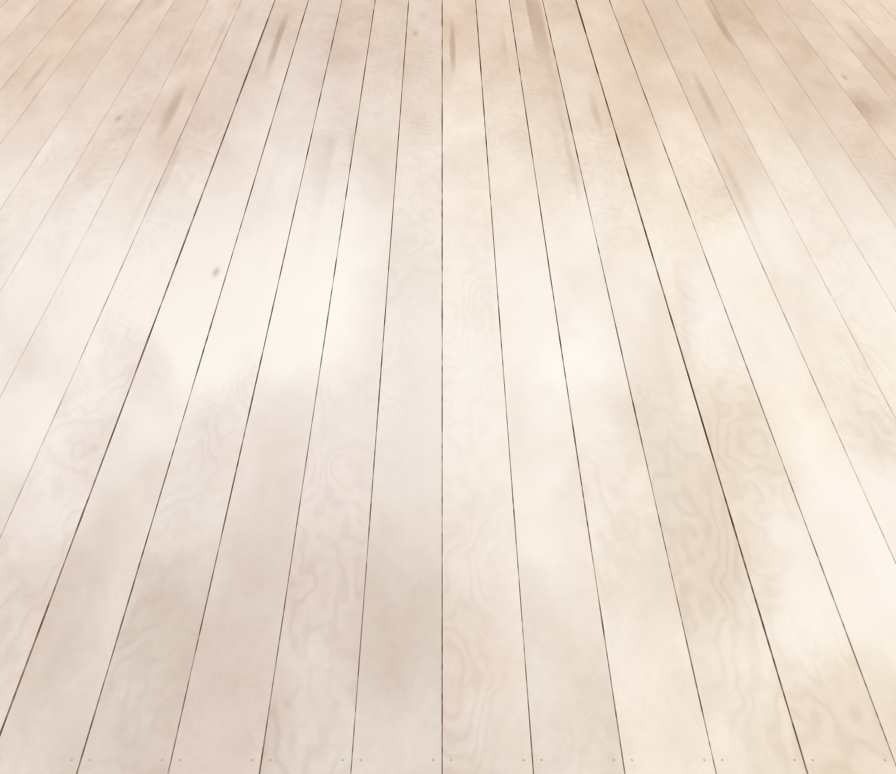
Reproduce this texture procedurally as a WebGL 2 fragment shader.

```glsl
#version 300 es
precision highp float;
// Pale wooden floorboards receding in perspective, with soft grain, glare and thin worn gaps.

#define CENTER_X 0.4935      // canvas x of the straight gap
#define NEAR_WIDTH 0.102     // board width at the bottom edge
#define FAR_WIDTH 0.0373     // board width at the top edge
#define GAP_HALF 0.00085     // half width of a near gap
#define GAP_SOFT 0.0005      // blur of the gap edges
#define GRAIN 0.034          // contrast of the growth rings
#define BLOTCH 0.19          // contrast of the cloudy stains
#define SPECKLE 0.026        // contrast of the fine wood pores
#define GLARE 0.95           // strength of the white reflections

uniform vec2 u_resolution;
out vec4 fragColor;

const vec3 CREAM = vec3(0.955, 0.898, 0.822);
const vec3 PINK  = vec3(0.922, 0.865, 0.832);
const vec3 TAN   = vec3(0.870, 0.770, 0.680);
const vec3 GREY  = vec3(0.825, 0.770, 0.710);
const vec3 WHITE = vec3(1.000, 0.978, 0.950);
const vec3 STAIN = vec3(0.640, 0.520, 0.430);
const vec3 GAP   = vec3(0.370, 0.295, 0.225);

float hash(vec2 p) {
  vec3 q = fract(p.xyx * vec3(0.1031, 0.1030, 0.0973));
  q += dot(q, q.yzx + 33.33);
  return fract((q.x + q.y) * q.z);
}

float noise(vec2 p) {
  vec2 i = floor(p), f = fract(p);
  f = f * f * (3.0 - 2.0 * f);
  return mix(mix(hash(i), hash(i + vec2(1, 0)), f.x),
             mix(hash(i + vec2(0, 1)), hash(i + vec2(1, 1)), f.x), f.y);
}

float fbm(vec2 p) {
  float sum = 0.0, amp = 0.5;
  for (int i = 0; i < 4; i++) {
    sum += amp * noise(p);
    p = p * 2.03 + 17.1;
    amp *= 0.5;
  }
  return sum;
}

void main() {
  vec2 uv = gl_FragCoord.xy / u_resolution;
  float aspect = u_resolution.y / u_resolution.x;
  float px = 1.0 / u_resolution.x;

  // Floor plane: x counts boards, depth runs along them
  float width = mix(NEAR_WIDTH, FAR_WIDTH, uv.y);
  float depth = 1.0 / width;
  float x = (uv.x - CENTER_X) / width;
  float row = floor(x), across = x - row;

  // Each board has its own tone, drifting softly along its length
  float tone = hash(vec2(row + 50.0, 7.0));
  float shade = noise(vec2((row + 50.0) * 7.0, depth * 0.3 + 20.0 * tone));

  // Room light: cool at the lower left, warm at the right, duller at the top
  float warm = smoothstep(0.4, 0.95, uv.x + 0.2 * uv.y);
  vec3 color = mix(PINK, CREAM, clamp(warm + 0.25 * (tone - 0.5), 0.0, 1.0));
  float far = smoothstep(0.55, 1.0, uv.y);
  float sides = smoothstep(0.1, 0.5, abs(uv.x - 0.45));
  color = mix(color, TAN, far * (0.2 + 0.35 * shade + 0.35 * sides));
  float near = 1.0 - smoothstep(0.15, 0.6, uv.y);
  float dull = 0.15 + 0.6 * smoothstep(0.3, 0.9, shade);
  color = mix(color, GREY, near * dull * (1.0 - 0.8 * warm));
  color += (tone - 0.5) * 0.02;

  // Cloudy stains and wavy growth rings, different in each board
  vec2 wood = vec2(across + row * 5.3 + 300.0, depth + tone * 60.0);
  float cloud = fbm(wood * vec2(1.3, 0.9));
  float haze = fbm(uv * vec2(5.0, 4.0) + 21.0);
  color += ((cloud - 0.47) * 0.6 + (haze - 0.47) * 0.8) * BLOTCH * vec3(0.75, 1.0, 1.15);
  float height = fbm(wood * vec2(1.0, 0.8) + 80.0);
  float figure = smoothstep(0.3, 0.75, noise(wood * vec2(0.7, 0.3) + 9.0));
  float rings = 0.5 + 0.5 * sin(height * 60.0);
  color -= rings * rings * figure * GRAIN * vec3(0.8, 1.0, 1.1) * (1.0 - 0.6 * far);
  float pores = 0.5 * noise(uv * vec2(256.0, 221.0)) + 0.5 * noise(uv * vec2(110.0, 95.0));
  color += (pores - 0.5) * SPECKLE;

  // Long soft brown streaks, mostly far away
  float streak = noise(wood * vec2(3.5, 0.28) + 140.0);
  streak = smoothstep(0.72, 1.0, streak) * smoothstep(0.3, 0.6, shade);
  color = mix(color, STAIN, streak * (0.06 + 0.4 * far));

  // Patches of reflected light across the middle and the near right
  float band = smoothstep(0.15, 0.55, uv.y + 0.3 * warm) * (1.0 - smoothstep(0.6, 1.0, uv.y));
  float patches = smoothstep(0.35, 0.62, fbm(uv * vec2(7.0, 5.0) + 3.7));
  float middle = 1.0 - smoothstep(0.0, 0.42, length(uv - vec2(0.5, 0.52)));
  float light = band * (0.15 + 0.55 * patches) + 0.45 * middle;
  color = mix(color, WHITE, GLARE * min(light, 1.0));

  // Sparse small knots
  vec2 cell = vec2(row + 60.0, floor(depth / 2.0));
  vec2 knot = vec2(0.2 + 0.6 * hash(cell + 5.0), 0.6 + 0.8 * hash(cell + 8.0));
  vec2 toKnot = (vec2(across, mod(depth, 2.0)) - knot) * vec2(16.0, 9.0);
  color = mix(color, STAIN, 0.4 * exp(-dot(toKnot, toKnot)) * step(0.94, hash(cell + 14.0)));

  // A pair of small nails at the near end of each board
  vec2 nail = vec2((0.4 - abs(across - 0.5)) * width, (uv.y - 0.018) * aspect);
  color = mix(color, STAIN, 0.6 * (1.0 - smoothstep(0.0, 0.0022, length(nail))));

  // Gaps: two bold ones, fading out toward both sides, worn along their length
  float gap = floor(x + 0.5);
  float bold = step(abs(abs(gap + 0.5) - 4.5), 0.1);
  float fade = 1.0 - smoothstep(4.0, 7.5, abs(gap));
  float wear = noise(vec2(gap * 7.0 + 90.0, depth * 2.5));
  float fray = noise(vec2(gap * 3.0 + 70.0, uv.y * 130.0));
  float halfWidth = GAP_HALF * mix(1.0, 0.75, uv.y) * (0.75 + 0.3 * wear + 0.25 * bold);
  float slope = gap * (FAR_WIDTH - NEAR_WIDTH) / aspect;
  float dist = abs(x - gap) * width * inversesqrt(1.0 + slope * slope);
  float soft = max(px, 2.0 * GAP_SOFT);
  float line = clamp(halfWidth + 0.5 * soft - dist, 0.0, min(soft, 2.0 * halfWidth)) / soft;
  float ink = mix(0.3, 0.75, fade) * (0.35 + 0.4 * wear + 0.5 * fray) + 0.2 * bold;
  color = mix(color, mix(STAIN, GAP, fade), line * min(ink, 1.0));

  fragColor = vec4(clamp(color, 0.0, 1.0), 1.0);
}
```
